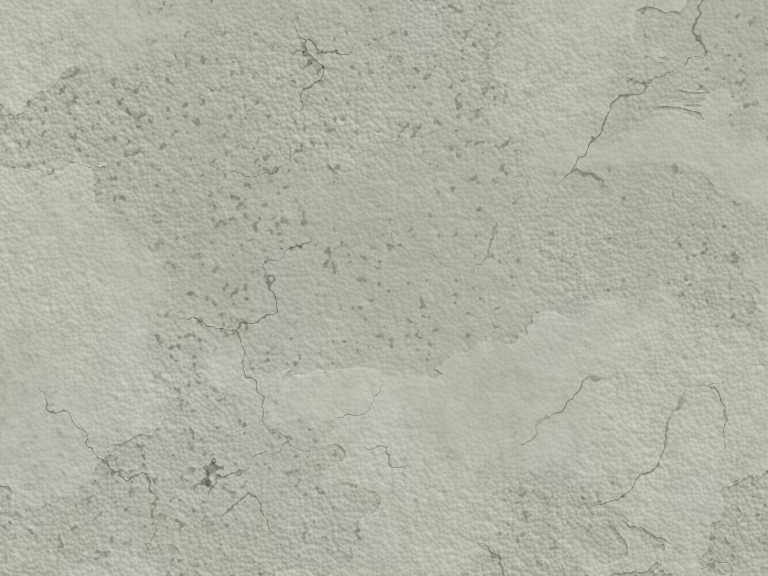
This texture is drawn by a WebGL 2 fragment shader. Its source:

```glsl
#version 300 es
precision highp float;
// Weathered plaster wall: flaking pale paint, rough grain, hairline cracks and pits.

uniform vec2 u_resolution;
out vec4 fragColor;

const vec3 DARK_OLIVE = vec3(0.50, 0.51, 0.43);
const vec3 PALE_PAINT = vec3(0.75, 0.76, 0.71);
const vec3 COOL_TINT = vec3(0.0, 0.004, 0.025);
const vec2 LIGHT = vec2(0.5, 0.866);       // direction towards the light
const vec2 FLAKE_SCALE = vec2(3.3, 4.4);   // patches are wider than tall
const float FLAKE_LEVEL = 0.45;            // higher exposes more plaster
const float BASE_TONE = 0.86;
const float EXPOSED_DROP = 0.13;
const float GRAIN_SCALE = 125.0;
const float GRAIN_STEP = 0.003;
const float GRAIN_STRENGTH = 0.85;
const float EDGE_WIDTH = 0.0032;
const vec2 CRACK_SCALE = vec2(2.6, 3.7);
const float CRACK_WIDTH = 0.0016;
const float PIT_SCALE = 95.0;
const mat2 TURN = mat2(0.8, 0.6, -0.6, 0.8);

vec2 hash2(vec2 p) {
    vec3 q = fract(vec3(p.xyx) * vec3(0.1031, 0.1030, 0.0973));
    q += dot(q, q.yzx + 33.33);
    return fract((q.xx + q.yz) * q.zy);
}

float noise(vec2 p) {
    vec2 i = floor(p), f = fract(p);
    f = f * f * (3.0 - 2.0 * f);
    float low = mix(hash2(i).x, hash2(i + vec2(1, 0)).x, f.x);
    float high = mix(hash2(i + vec2(0, 1)).x, hash2(i + vec2(1, 1)).x, f.x);
    return mix(low, high, f.y);
}

// Layered noise, normalised to a mean of one half
float fbm(vec2 p, int octaves) {
    float sum = 0.0, total = 0.0, amp = 0.5;
    for (int i = 0; i < octaves; i++) {
        sum += amp * noise(p);
        total += amp;
        amp *= 0.54;
        p = TURN * p * 2.03 + 17.3;
    }
    return sum / total;
}

// Distances to the nearest and second nearest cell centres
vec2 cellular(vec2 p) {
    vec2 i = floor(p), f = fract(p), nearest = vec2(8.0);
    for (int y = -1; y <= 1; y++)
    for (int x = -1; x <= 1; x++) {
        vec2 cell = vec2(x, y);
        float d = length(cell + hash2(i + cell) - f);
        nearest = d < nearest.x ? vec2(d, nearest.x) : vec2(nearest.x, min(nearest.y, d));
    }
    return nearest;
}

// Positive on paint, negative on exposed plaster
float paintField(vec2 p) {
    vec2 q = p * FLAKE_SCALE + 5.7;
    q += 0.8 * (vec2(fbm(q * 1.4 + 4.0, 3), fbm(q * 1.4 + 29.0, 3)) - 0.5);
    return fbm(q, 6) - FLAKE_LEVEL;
}

float grainHeight(vec2 p) {
    float bumps = 1.0 - cellular(p * GRAIN_SCALE).x;
    return 0.6 * bumps + 0.6 * noise(TURN * p * GRAIN_SCALE * 0.75);
}

float crackMask(vec2 p, float pixel) {
    vec2 wobble = vec2(fbm(p * 9.0, 5), fbm(p * 9.0 + 41.0, 5)) - 0.5;
    vec2 c = cellular((p + 0.16 * wobble) * CRACK_SCALE + 2.6);
    float d = (c.y - c.x) / (CRACK_SCALE.x + CRACK_SCALE.y);
    float visible = smoothstep(0.46, 0.66, fbm(p * 5.0 + 63.0, 4));
    float width = CRACK_WIDTH * (0.3 + visible);
    return visible * (1.0 - smoothstep(0.0, width + 0.4 * pixel, d));
}

void main() {
    float pixel = 1.0 / u_resolution.y;
    vec2 p = gl_FragCoord.xy * pixel;

    // Signed distance to the paint edge, from the field and its slope
    float e = 0.0015;
    float field = paintField(p);
    vec2 slope = vec2(paintField(p + vec2(e, 0)), paintField(p + vec2(0, e))) - field;
    slope /= e;
    float steepness = max(length(slope), 1.2);
    float dist = field / steepness;
    float crisp = smoothstep(0.42, 0.60, fbm(p * 4.2 + 31.0, 3));
    float hardEdge = smoothstep(-0.6 * pixel, 0.6 * pixel, -dist);
    float exposed = mix(smoothstep(-0.05, 0.06, -field), hardEdge, crisp);

    // Shadow under the paint edge, and a bright lip on it
    float facing = dot(slope / steepness, LIGHT);
    float nearEdge = exp(-abs(dist) / EDGE_WIDTH);
    float shadow = hardEdge * nearEdge * clamp(0.3 + 0.7 * facing, 0.0, 1.0);
    float lip = (1.0 - hardEdge) * nearEdge * clamp(0.4 - 0.6 * facing, 0.0, 1.0);

    // Embossed grain, rougher on bare plaster and in some regions
    float region = fbm(p * 2.6 + 80.0, 4);
    float rough = mix(0.4, 0.85, smoothstep(0.36, 0.62, region)) + 0.25 * exposed;
    float relief = grainHeight(p) - grainHeight(p + LIGHT * GRAIN_STEP);

    // Small irregular pits gather where the surface is rough
    vec2 pitPlace = TURN * p * PIT_SCALE;
    float pitField = 0.6 * noise(pitPlace) + 0.4 * noise(TURN * pitPlace * 1.7 + 8.0);
    pitField += 0.3 * (fbm(p * 6.0 + 12.0, 3) - 0.5);
    float pits = smoothstep(0.70, 0.86, pitField) * (0.3 + 0.7 * exposed);

    float tone = BASE_TONE - EXPOSED_DROP * exposed;
    tone += 0.22 * (fbm(p * 3.4 + 50.0, 5) - 0.5) + 0.20 * (fbm(p * 38.0, 3) - 0.5);
    tone += GRAIN_STRENGTH * rough * relief;
    tone += crisp * (0.18 * lip - 0.85 * shadow);
    tone -= 0.75 * crackMask(p, pixel) + 0.45 * pits;

    vec3 colour = mix(DARK_OLIVE, PALE_PAINT, tone);
    colour += COOL_TINT * smoothstep(0.58, 0.76, fbm(p * 4.0 + 97.0, 4));
    fragColor = vec4(clamp(colour, 0.0, 1.0), 1.0);
}
```
